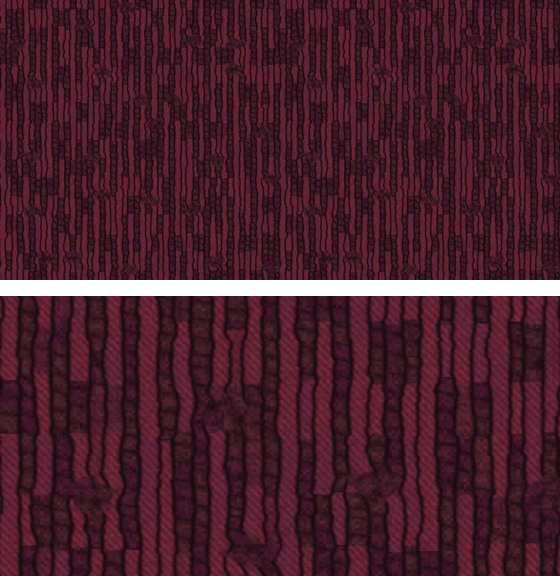
Top, the full canvas; bottom, a detail of the centre.
Reproduce this texture procedurally as a WebGL 1 fragment shader.

```glsl
precision highp float;
// Burgundy ribbed cloth: straight twill ribs and beaded cords, parted by grooves, with slubs.
uniform vec2 u_resolution;

const vec2 REPEATS = vec2(2.0, 1.0);
const float STRIPS = 48.0;       // satin ribs and cords per repeat
const float RIB_BIAS = 0.04;     // extra half width of the satin ribs
const float EDGE_JITTER = 0.27;  // wander of each strip edge, in strips
const float GROOVE = 0.22;       // half width of the dark grooves, in strips
const float SWAP = 0.27;         // share of each strip that changes its weave
const float BEADS = 46.0;        // beads along a cord per repeat
const float TWILL = 100.0;       // diagonal threads per repeat
const float FIBRES = 256.0;      // fibre grain cells per repeat
const float SLUB_CELLS = 5.0;
const float SLUB_RADIUS = 0.030;
const float TAU = 6.2831853;

const vec3 GAP = vec3(0.10, 0.04, 0.06);
const vec3 CORD_DARK = vec3(0.15, 0.055, 0.09);
const vec3 CORD_PLUM = vec3(0.27, 0.09, 0.175);
const vec3 CORD_BROWN = vec3(0.275, 0.125, 0.155);
const vec3 SATIN_SHADE = vec3(0.27, 0.10, 0.15);
const vec3 SATIN_RED = vec3(0.44, 0.15, 0.215);
const vec3 SATIN_ROSE = vec3(0.41, 0.145, 0.24);

float hash(vec2 p) {
  return fract(sin(dot(p, vec2(127.1, 311.7))) * 43758.545);
}

// Stepped value noise along y, one track per id, wrapping after count cells.
float track(float id, float y, float count) {
  float cell = floor(y * count);
  float f = smoothstep(0.36, 0.64, fract(y * count));
  return mix(hash(vec2(id, mod(cell, count))),
             hash(vec2(id, mod(cell + 1.0, count))), f);
}

// Horizontal position of a strip edge, in strips.
float edgeAt(float index, float y) {
  float id = mod(index, STRIPS);
  float wander = 0.5 * track(id, y, 17.0) + 0.3 * track(id + 61.0, y, 43.0)
               + 0.2 * track(id + 113.0, y, 97.0);
  float side = mod(id, 2.0) * 2.0 - 1.0;
  return index + side * RIB_BIAS + (wander * 2.0 - 1.0) * EDGE_JITTER;
}

// Vector to the nearest point of a wrapping cellular pattern.
vec2 toNearest(vec2 p, float cells) {
  vec2 q = p * cells;
  vec2 best = vec2(9.0);
  for (int j = -1; j <= 1; j++) {
    for (int i = -1; i <= 1; i++) {
      vec2 cell = floor(q) + vec2(float(i), float(j));
      vec2 id = mod(cell, cells) + cells;
      vec2 seed = vec2(hash(id), hash(id + 37.0));
      vec2 d = cell + 0.1 + 0.8 * seed - q;
      if (dot(d, d) < dot(best, best)) best = d;
    }
  }
  return best / cells;
}

void main() {
  vec2 p = fract(gl_FragCoord.xy / u_resolution * REPEATS);
  float pixel = STRIPS * REPEATS.x / u_resolution.x;

  // Slubs push the strips aside
  vec2 slub = toNearest(p, SLUB_CELLS);
  float slubDist = length(slub * vec2(0.8, 1.25));
  float push = exp(-pow(slubDist / SLUB_RADIUS, 2.0));
  float x = p.x * STRIPS + push * 0.45 * sin(slub.y * 130.0);

  // Edges on either side
  float left = -1000.0;
  float right = 1000.0;
  float strip = 0.0;
  for (int i = -1; i <= 2; i++) {
    float index = floor(x) + float(i);
    float e = edgeAt(index, p.y);
    if (e <= x && e > left) {
      left = e;
      strip = mod(index, STRIPS);
    }
    if (e > x) right = min(right, e);
  }
  float across = (x - left) / (right - left);
  float fromEdge = min(x - left, right - x);
  float roundness = sqrt(max(4.0 * across * (1.0 - across), 0.0));
  float grain = hash(floor(p * FIBRES) + 3.0);

  // Satin rib with diagonal twill
  float twill = 0.5 + 0.5 * sin(TAU * TWILL * (p.x + p.y));
  float tone = track(strip + 150.0, p.y, 9.0);
  vec3 satin = mix(SATIN_RED, SATIN_ROSE, smoothstep(0.5, 0.85, tone));
  satin = mix(SATIN_SHADE, satin, 0.1 + 0.5 * twill + 0.4 * roundness);
  satin *= 0.91 + 0.18 * grain;

  // Beaded cord
  float phase = BEADS * p.y + 0.22 * across + 1.2 * track(strip + 230.0, p.y, 11.0);
  float bead = sqrt(abs(sin(0.5 * TAU * phase)));
  float dye = track(strip + 310.0, p.y, 29.0);
  vec3 thread = mix(CORD_BROWN, CORD_PLUM, smoothstep(0.25, 0.75, dye));
  vec3 cord = mix(CORD_DARK, thread, bead * roundness) * (0.80 + 0.40 * grain);

  // Strips alternate, and trade weave along some stretches
  float swap = 1.0 - smoothstep(SWAP - 0.04, SWAP + 0.04, track(strip + 420.0, p.y, 15.0));
  float isCord = abs(mod(strip, 2.0) - swap);
  vec3 color = mix(satin, cord, isCord);

  // Dark grooves between strips
  color = mix(GAP, color, smoothstep(-0.06, GROOVE + 0.4 * pixel, fromEdge));

  // Tangled slubs with ragged outlines
  float tangle = length(toNearest(p, 52.0)) * 52.0;
  vec3 knot = mix(thread, CORD_DARK, smoothstep(0.15, 0.75, tangle));
  knot *= 0.80 + 0.40 * grain;
  float ragged = slubDist + 0.022 * (tangle - 0.5);
  float cover = 1.0 - smoothstep(0.6 * SLUB_RADIUS, 0.9 * SLUB_RADIUS, ragged);
  color = mix(color, knot, cover * 0.8);

  gl_FragColor = vec4(color, 1.0);
}
```
